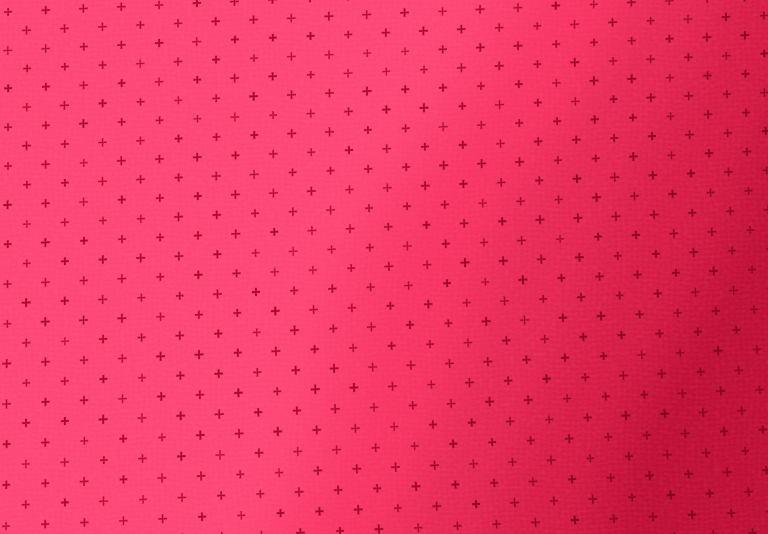
A WebGL 2 fragment shader for this pattern:

```glsl
#version 300 es
precision highp float;

uniform vec2 u_resolution;
out vec4 fragColor;

const vec3 PINK    = vec3(0.995, 0.290, 0.470);
const vec3 ROSE    = vec3(0.975, 0.220, 0.400);
const vec3 CRIMSON = vec3(0.905, 0.175, 0.345);
const vec3 CHERRY  = vec3(0.850, 0.130, 0.290);
const vec3 SHADOW  = vec3(0.760, 0.080, 0.230);
const vec3 INK_LIT = vec3(0.650, 0.020, 0.170);
const vec3 INK_DIM = vec3(0.500, 0.010, 0.110);

const float ROW_PITCH = 0.0508;
const float ARM_LENGTH = 0.0054;
const float ARM_WIDTH = 0.00105;

vec2 hash2(vec2 p) {
    vec3 q = fract(vec3(p.xyx) * vec3(0.1031, 0.1030, 0.0973));
    q += dot(q, q.yzx + 33.33);
    return fract((q.xx + q.yz) * q.zy);
}

// Distance to the nearest scattered point
float cellular(vec2 p) {
    vec2 cell = floor(p);
    float nearest = 2.0;
    for (int y = -1; y <= 1; y++) {
        for (int x = -1; x <= 1; x++) {
            vec2 corner = cell + vec2(x, y);
            nearest = min(nearest, length(corner + hash2(corner) - p));
        }
    }
    return nearest;
}

float boxDistance(vec2 p, vec2 halfSize) {
    vec2 d = abs(p) - halfSize;
    return length(max(d, 0.0)) + min(max(d.x, d.y), 0.0);
}

float plusDistance(vec2 p, float arm, float width) {
    return min(boxDistance(p, vec2(arm, width)), boxDistance(p, vec2(width, arm)));
}

float columnPitch(float drop) {
    return 0.0492 + 0.0020 * drop * drop;
}

// Slightly stretched and tilted print grid, one unit per repeat
vec2 clothGrid(vec2 p, float drop) {
    float across = p.x - 0.0104 + 0.003 * drop * drop;
    float down = p.y - 0.0156 + 0.046 * across;
    return vec2(across / columnPitch(drop), down / 0.0496 - 1.1 * down * down);
}

// Ink coverage of one lattice of crosses
float crosses(vec2 grid, vec2 offset, vec2 pitch, float soft) {
    vec2 id = floor(grid - offset + 0.5);
    vec2 vary = hash2(id + offset * 37.0 + 20.0);
    vec2 local = (grid - offset - id) * pitch + (vary - 0.5) * 0.0008;
    float d = plusDistance(local, ARM_LENGTH * mix(0.9, 1.08, vary.x),
                           ARM_WIDTH * mix(0.85, 1.2, vary.y));
    return (1.0 - smoothstep(-soft, soft, d)) * mix(0.82, 1.0, vary.y);
}

// Diagonal fall-off of the light, with gentle folds
float shadeDepth(vec2 p) {
    float fold = 0.018 * sin(7.0 * p.y - 3.0 * p.x + 0.5)
               + 0.010 * sin(15.0 * p.y + 6.0 * p.x);
    return p.x + 0.4 * p.y + fold;
}

vec3 clothColour(float depth) {
    vec3 c = mix(PINK, ROSE, smoothstep(0.54, 0.74, depth));
    c = mix(c, CRIMSON, smoothstep(0.72, 0.87, depth));
    c = mix(c, CHERRY, smoothstep(0.85, 0.99, depth));
    return mix(c, SHADOW, smoothstep(0.98, 1.13, depth));
}

// Fine threads and flecks, centred on zero
float weave(vec2 p) {
    float threads = sin(930.0 * p.y + 2.0 * sin(40.0 * p.x))
                  + 0.7 * sin(870.0 * p.x + 2.0 * sin(34.0 * p.y));
    float flecks = cellular(p * vec2(150.0, 260.0)) - 0.5;
    return 0.006 * threads + 0.035 * flecks;
}

void main() {
    // Width is one unit; y runs down from the top edge
    vec2 p = vec2(gl_FragCoord.x, u_resolution.y - gl_FragCoord.y) / u_resolution.x;
    float drop = gl_FragCoord.y / u_resolution.y;
    drop = 1.0 - drop;
    float soft = max(0.8 / u_resolution.x, 0.0009);

    // Cloth under uneven light
    float depth = shadeDepth(p);
    float dimness = smoothstep(0.55, 1.1, depth);
    vec3 colour = clothColour(depth);
    colour += weave(p) * mix(0.6, 1.2, dimness) * vec3(0.6, 1.0, 1.0);

    // Two interleaved lattices of printed crosses
    vec2 grid = clothGrid(p, drop);
    vec2 pitch = vec2(columnPitch(drop), ROW_PITCH);
    float ink = 0.0;
    for (int i = 0; i < 2; i++) {
        ink = max(ink, crosses(grid, vec2(0.5 * float(i)), pitch, soft));
    }
    colour = mix(colour, mix(INK_LIT, INK_DIM, dimness), ink);

    fragColor = vec4(clamp(colour, 0.0, 1.0), 1.0);
}
```
